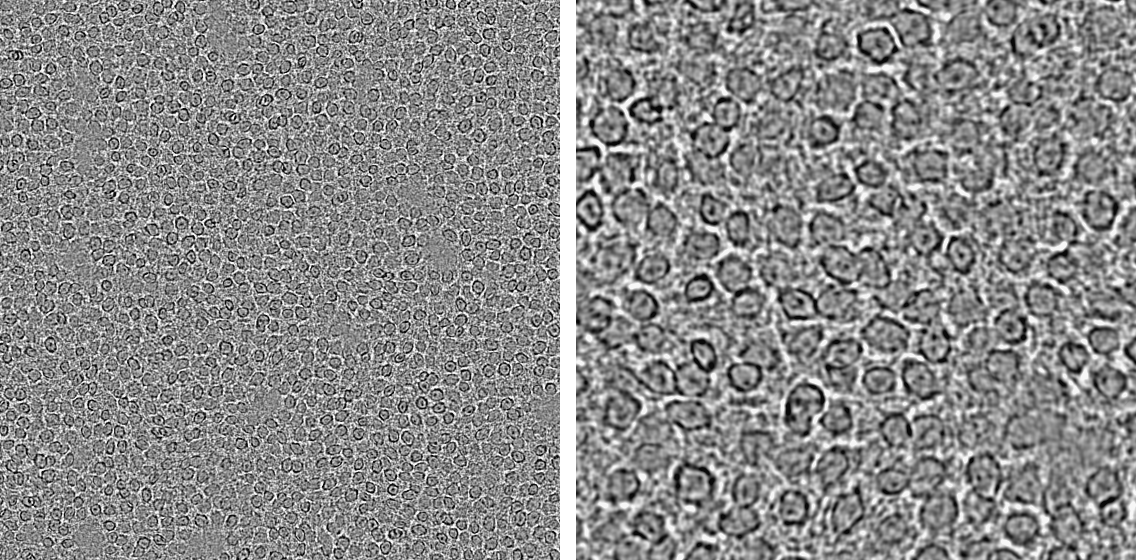
Left, the full canvas; right, a detail of the centre.
Write a Shadertoy shader that draws this texture.

```glsl
// Grey phase-contrast view of a crowded cell layer: ringed nuclei, pale borders and fine grain.

const float CELLS_ACROSS = 38.0;     // cells along one canvas side
const float JITTER = 0.74;           // scatter of cell centres
const float NUCLEUS_RADIUS = 0.35;   // in cell units, as are the widths below
const float RING_WIDTH = 0.065;
const float HALO_WIDTH = 0.065;
const float HALO_OFFSET = 0.135;
const float NUCLEOLUS_RADIUS = 0.08;
const float BORDER_WIDTH = 0.055;
const float RING_DARK = 0.36;
const float HALO_LIGHT = 0.19;
const float INNER_LIGHT = 0.14;
const float NUCLEOLUS_DARK = 0.40;
const float BORDER_LIGHT = 0.16;
const float COARSE_GRAIN = 0.46;
const float FINE_GRAIN = 0.42;
const float BASE_GREY = 0.535;
const float TAU = 6.2831853;

// Integer hash of a lattice point, four values in 0..1
vec4 hash4(vec2 cell, int seed) {
    uvec2 c = uvec2(ivec2(cell) + 4096);
    uvec4 v = uvec4(c.x, c.y, uint(seed), c.x + c.y * 57u);
    v = v * 1664525u + 1013904223u;
    for (int i = 0; i < 2; i++) {
        v.x += v.y * v.w;
        v.y += v.z * v.x;
        v.z += v.x * v.y;
        v.w += v.y * v.z;
        v ^= v >> 16u;
    }
    return vec4(v >> 8u) / 16777216.0;
}

float cornerSlope(vec2 cell, vec2 offset, int seed) {
    float angle = TAU * hash4(cell, seed).x;
    return dot(vec2(cos(angle), sin(angle)), offset);
}

float gradientNoise(vec2 p, int seed) {
    vec2 i = floor(p), f = p - i;
    vec2 u = f * f * f * (f * (f * 6.0 - 15.0) + 10.0);
    vec2 e = vec2(1.0, 0.0);
    return mix(mix(cornerSlope(i, f, seed), cornerSlope(i + e.xy, f - e.xy, seed), u.x),
               mix(cornerSlope(i + e.yx, f - e.yx, seed), cornerSlope(i + 1.0, f - 1.0, seed), u.x), u.y);
}

float bump(float x, float width) {
    x /= width;
    return exp(-x * x);
}

// Light and dark bands of one nucleus, balanced around zero; q is relative to its centre
float nucleus(vec2 q, vec4 shape, vec4 look) {
    float angle = TAU * shape.z;
    mat2 turn = mat2(cos(angle), sin(angle), -sin(angle), cos(angle));
    float stretch = mix(1.0, 1.45, look.x);
    vec2 local = turn * q * vec2(sqrt(stretch), inversesqrt(stretch));
    float d = length(local) - NUCLEUS_RADIUS * mix(0.8, 1.15, shape.w);

    float tone = -RING_DARK * bump(d, RING_WIDTH);
    tone += HALO_LIGHT * bump(d - HALO_OFFSET, HALO_WIDTH);
    tone += INNER_LIGHT * bump(d + HALO_OFFSET, HALO_WIDTH);
    vec2 spot = (look.yz - 0.5) * 0.26;
    tone -= NUCLEOLUS_DARK * bump(length(local - spot), NUCLEOLUS_RADIUS);
    tone -= 0.25 * step(0.5, look.w) * bump(length(local + spot * 1.4), NUCLEOLUS_RADIUS * 0.8);

    // A few rounded cells shine inside a heavy rim
    float shining = step(0.997, look.w);
    tone += shining * (0.6 * smoothstep(0.0, -0.12, d) - 0.3 * bump(d, RING_WIDTH));
    return tone * mix(0.35, 1.1, look.w);
}

void mainImage(out vec4 fragColor, in vec2 fragCoord) {
    vec2 uv = fragCoord / iResolution.y;
    vec2 p = uv * CELLS_ACROSS;

    // Uneven packing and wobbly outlines
    p += 0.5 * vec2(gradientNoise(uv * 6.0, 1), gradientNoise(uv * 6.0, 2));
    vec2 wobbly = p + 0.11 * vec2(gradientNoise(p * 2.3, 3), gradientNoise(p * 2.3, 4));

    // Nuclei and the distance to the border between the two nearest cells
    vec2 home = floor(wobbly);
    float nearest = 9.0, second = 9.0, nuclei = 0.0;
    for (int y = -1; y <= 1; y++) {
        for (int x = -1; x <= 1; x++) {
            vec2 cell = home + vec2(x, y);
            vec4 shape = hash4(cell, 5);
            vec2 q = wobbly - cell - 0.5 - JITTER * (shape.xy - 0.5);
            float d = length(q);
            second = min(second, max(nearest, d));
            nearest = min(nearest, d);
            nuclei += nucleus(q, shape, hash4(cell, 6));
        }
    }
    float edge = 0.5 * (second - nearest);
    float border = BORDER_LIGHT * (bump(edge, BORDER_WIDTH) - 0.5 * bump(edge - 0.12, BORDER_WIDTH));

    // Grain, calmer inside the nuclei
    float grain = COARSE_GRAIN * gradientNoise(p * 5.1, 7)
                + FINE_GRAIN * gradientNoise(p * 7.3 + 3.7, 8);
    grain *= mix(0.7, 1.1, smoothstep(0.2, 0.5, nearest));

    // Flat, empty patches and broken outlines
    float patchNoise = gradientNoise(uv * 8.0 + 2.3, 9) + 0.5 * gradientNoise(uv * 17.0, 10);
    float crowded = smoothstep(-0.6, -0.25, patchNoise);
    float broken = clamp(0.95 + 1.3 * gradientNoise(p * 1.9, 11), 0.35, 1.35);
    float tone = (nuclei + border) * broken * mix(0.15, 1.0, crowded);
    tone += grain * mix(0.65, 1.0, crowded);

    fragColor = vec4(vec3(clamp(BASE_GREY + tone, 0.03, 0.97)), 1.0);
}
```
